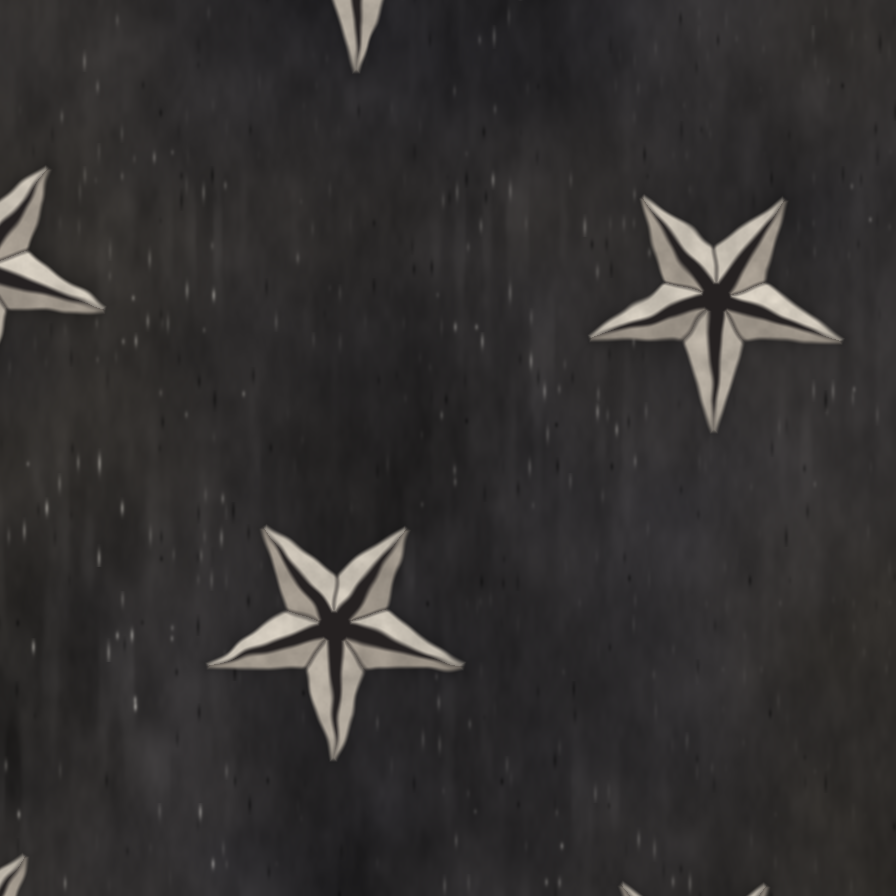
Reproduce this pattern procedurally as a Shadertoy shader.

```glsl
// Faceted ivory stars on worn charcoal cloth. The stars sit on a skewed lattice
// and are folded into one arm with a dark crease; the cloth is layered value
// noise with soft vertical streaks, and sparse pale and dark thread flecks.

const float TAU = 6.2831853;

float hash(vec2 p) {
    vec3 q = fract(p.xyx * 0.1031);
    q += dot(q, q.yzx + 33.33);
    return fract((q.x + q.y) * q.z);
}

float noise(vec2 p) {
    vec2 cell = floor(p), f = fract(p);
    f = f * f * (3.0 - 2.0 * f);
    return mix(mix(hash(cell), hash(cell + vec2(1, 0)), f.x),
               mix(hash(cell + vec2(0, 1)), hash(cell + vec2(1, 1)), f.x), f.y);
}

float fbm(vec2 p) {
    float sum = 0.0, weight = 0.5;
    for (int i = 0; i < 4; i++) {
        sum += weight * noise(p);
        p = p * 2.03 + 17.7;
        weight *= 0.5;
    }
    return sum / 0.9375;
}

// Short vertical threads, at most one per grid cell
float flecks(vec2 uv, vec2 grid, float amount, float seed) {
    vec2 p = uv * grid, cell = floor(p) + seed;
    vec2 center = 0.35 + 0.3 * vec2(hash(cell + 3.1), hash(cell + 7.7));
    vec2 d = (fract(p) - center) / grid;
    float len = mix(0.003, 0.010, hash(cell + 11.3));
    float thread = exp(-d.x * d.x / 5.0e-6 - d.y * d.y / (len * len));
    return thread * step(1.0 - amount, hash(cell)) * mix(0.2, 1.0, hash(cell + 19.9));
}

vec3 cloth(vec2 uv) {
    float clouds = fbm(uv * vec2(5.0, 4.0) + 4.0) - 0.5;
    float streaks = noise(uv * vec2(70.0, 8.0)) - 0.5;
    float fibres = noise(uv * vec2(150.0, 60.0) + 31.0) - 0.5;
    float mottle = fbm(uv * vec2(30.0, 18.0) + 9.0) - 0.5;
    float value = 0.163 + 0.15 * clouds + 0.015 * streaks + 0.014 * fibres + 0.055 * mottle;

    // Cool in some patches, olive brown toward the sides
    float warmth = fbm(uv * 3.0 + 50.0) - 0.5 + 0.5 * abs(uv.x - 0.42) - 0.12;
    vec3 color = value * (vec3(1.03, 0.985, 0.995) + warmth * vec3(0.10, 0.05, -0.15));

    // Worn threads gather along irregular vertical bands
    float wear = smoothstep(0.42, 0.7, fbm(uv * vec2(9.0, 3.0) + 70.0));
    wear *= mix(1.2, 0.6, smoothstep(0.25, 0.7, uv.x));
    float pale = flecks(uv, vec2(50.0, 26.0), 0.13, 5.0)
               + flecks(uv + 0.37, vec2(70.0, 38.0), 0.08, 61.0);
    color += pale * (0.03 + 0.26 * wear) * vec3(0.98, 0.97, 0.93);
    color += 0.03 * wear * smoothstep(0.0, 0.4, streaks);
    color *= 1.0 - 0.35 * flecks(uv + 0.71, vec2(50.0, 40.0), 0.08, 113.0);
    return color;
}

// Paints one star, centred on p = 0 and pointing down
vec3 paintStar(vec3 ground, vec2 p, vec2 uv, float soft) {
    // Uneven, hand-cut contour
    p += 0.006 * (vec2(noise(uv * 40.0), noise(uv * 40.0 + 80.0)) - 0.5);

    // Fold the five arms onto the x axis
    float angle = atan(p.x, -p.y);
    float arm = round(angle * 5.0 / TAU);
    float armAngle = arm * TAU / 5.0;
    float local = angle - armAngle;
    vec2 q = length(p) * vec2(cos(local), sin(local));
    float side = sign(q.y);
    q.y = abs(q.y);

    // Edge from tip to notch, rounded tip; the two upper arms are shorter
    vec2 tip = vec2(abs(arm) > 1.5 ? 0.142 : 0.154, 0.0);
    vec2 notchDir = vec2(cos(TAU / 10.0), sin(TAU / 10.0));
    vec2 edge = normalize(tip - 0.057 * notchDir);
    float outline = dot(q - tip, vec2(-edge.y, edge.x)) - 0.0008;
    outline = max(outline, q.x - tip.x + 0.006);
    float body = 1.0 - smoothstep(-soft, soft, outline);

    // Dark crease along the arm, thin seam at the notch, small hollow core
    float along = q.x / tip.x;
    float creaseWidth = mix(0.0088, 0.0012, smoothstep(0.05, 0.95, along));
    float crease = 1.0 - smoothstep(-soft, soft, q.y - creaseWidth);
    crease *= 1.0 - 0.7 * smoothstep(0.72, 0.95, along);
    float seamDist = abs(q.x * notchDir.y - q.y * notchDir.x);
    float seam = 0.5 * (1.0 - smoothstep(0.0, 0.0045, seamDist));
    float core = 1.0 - smoothstep(-soft, soft, dot(q, notchDir) - 0.018);
    float dark = max(max(crease, seam), core);

    // Upper facets catch the light
    float lit = smoothstep(-0.7, 0.9, side * sin(armAngle));
    vec3 ivory = mix(vec3(0.62, 0.585, 0.54), vec3(0.80, 0.77, 0.72), lit);
    ivory *= 0.87 + 0.26 * fbm(uv * 42.0 + 20.0);
    ivory *= 1.0 - 0.2 * smoothstep(0.75, 1.0, along);

    ground *= 1.0 - 0.22 * exp(-abs(outline) / 0.008);
    return mix(ground, mix(ivory, vec3(0.145, 0.13, 0.13), dark), body);
}

void mainImage(out vec4 fragColor, in vec2 fragCoord) {
    vec2 uv = fragCoord / iResolution.y;
    float soft = max(0.0034, 0.8 / iResolution.y);

    // Offset to the nearest star of the skewed lattice
    mat2 lattice = mat2(0.424, 0.366, 0.400, -0.400);
    vec2 offset = uv - vec2(0.374, 0.301);
    vec2 p = offset - lattice * round(inverse(lattice) * offset);

    vec3 color = paintStar(cloth(uv), p, uv, soft);
    fragColor = vec4(clamp(color, 0.0, 1.0), 1.0);
}
```
